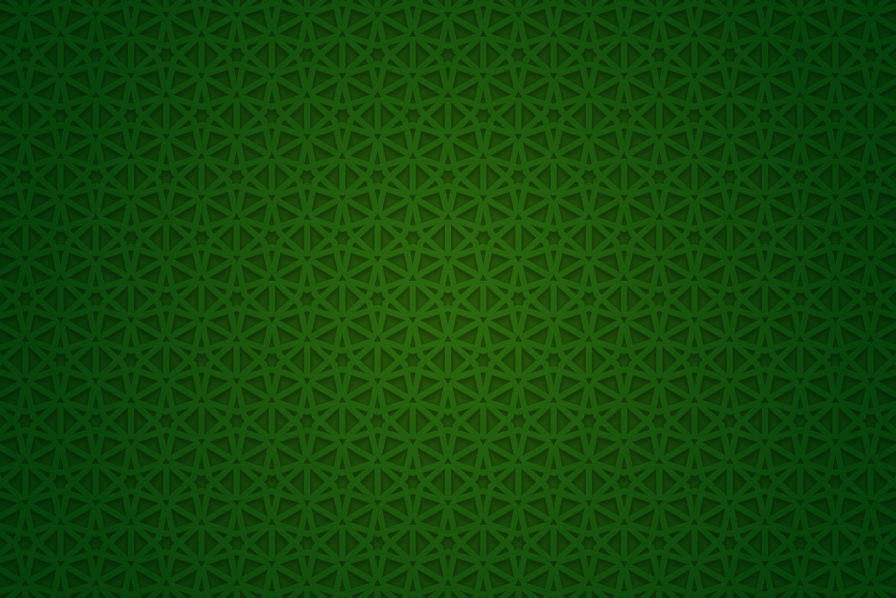
Reproduce this pattern procedurally as a Shadertoy shader.

```glsl
// Green lattice of six-pointed stars in raised bands, lit from the middle
#define SPACING 0.1178      // star to star, in canvas heights
#define HALF_WIDTH 0.044    // half band width, in star spacings
#define NOTCH 0.182         // outer radius of the small inner star
#define DENT 0.128          // inner radius of the small inner star
#define HOLE 0.029          // inradius of the triangle at each joint
#define SHADOW_DROP 0.045   // how far the bands cast shade downwards
#define SHADOW_SOFT 0.08
#define BAND_MID vec3(0.18, 0.42, 0.055)
#define BAND_RIM vec3(0.02, 0.255, 0.04)
#define FLOOR_MID vec3(0.165, 0.35, 0.035)
#define FLOOR_RIM vec3(0.02, 0.22, 0.028)

const vec2 CORNER = vec2(0.5, 0.288675);
const vec2 AXIS30 = vec2(0.866025, 0.5);
const vec2 NORMAL30 = vec2(-0.5, 0.866025);

float segmentDistance(vec2 p, vec2 a, vec2 b) {
    vec2 ab = b - a;
    return length(p - a - ab * clamp(dot(p - a, ab) / dot(ab, ab), 0.0, 1.0));
}

// Offset from the nearest star centre on a triangular grid
vec2 starCell(vec2 p) {
    vec2 period = vec2(1.0, 1.73205);
    vec2 a = p - period * round(p / period);
    vec2 shifted = p - 0.5 * period;
    vec2 b = shifted - period * round(shifted / period);
    return dot(a, a) < dot(b, b) ? a : b;
}

// Mirror all twelve sectors into the one from 0 to 30 degrees
vec2 foldSector(vec2 p) {
    p = abs(p);
    p -= 2.0 * max(dot(p, NORMAL30), 0.0) * NORMAL30;
    return vec2(p.x, abs(p.y));
}

// Signed distance to the bands, negative on a band
float latticeDistance(vec2 p) {
    vec2 s = foldSector(starCell(p));
    vec2 notch = vec2(NOTCH, 0.0);
    float bar = abs(CORNER.x - s.x);
    float arm = segmentDistance(s, notch, CORNER);
    float innerStar = segmentDistance(s, notch, DENT * AXIS30);
    float band = min(bar, min(arm, innerStar)) - HALF_WIDTH;
    return max(band, s.y - CORNER.y + HOLE);
}

void mainImage(out vec4 fragColor, in vec2 fragCoord) {
    vec2 p = (fragCoord - 0.5 * iResolution.xy) / iResolution.y;
    vec2 q = p / SPACING;
    float pixel = 1.0 / (iResolution.y * SPACING);

    // Light falls off from the middle to the rim
    float falloff = smoothstep(-0.12, 0.86, length(p * vec2(1.0, 0.88)));
    vec3 bandColor = mix(BAND_MID, BAND_RIM, falloff);
    vec3 floorColor = mix(FLOOR_MID, FLOOR_RIM, falloff);

    // Soft shade on the sunken floor, strongest under upper edges
    float d = latticeDistance(q);
    float above = latticeDistance(q + vec2(0.0, SHADOW_DROP));
    float shade = 1.0 - smoothstep(-0.03, SHADOW_SOFT, above);
    float contact = 1.0 - smoothstep(0.0, 0.05, d);
    floorColor *= 1.0 - 0.22 * shade - 0.06 * contact;

    // Thin bevel: bright on upper edges, dim on lower ones
    vec2 step2 = vec2(0.0, 0.015);
    float slope = latticeDistance(q + step2) - latticeDistance(q - step2);
    float edge = smoothstep(-0.025, 0.0, d);
    bandColor *= 1.0 + 1.2 * slope * edge;

    float onBand = 1.0 - smoothstep(-0.8 * pixel, 0.8 * pixel, d);
    fragColor = vec4(mix(floorColor, bandColor, onBand), 1.0);
}
```
